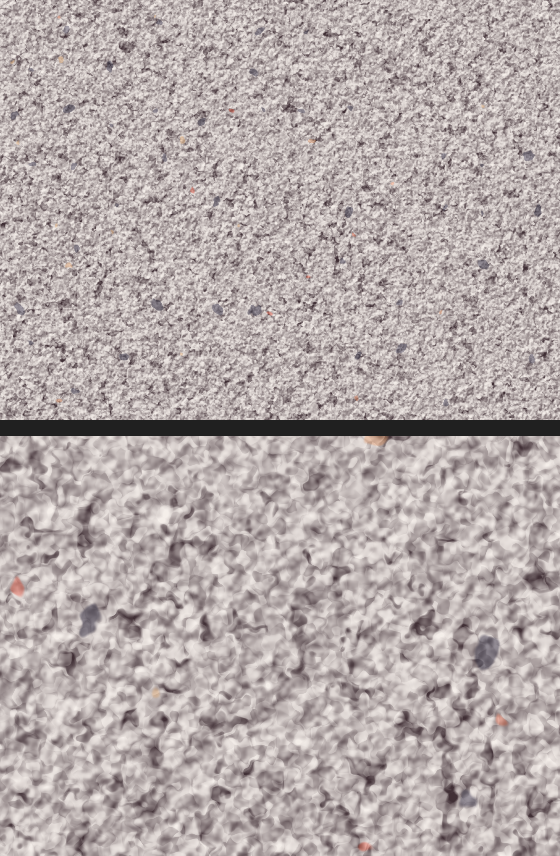
Top: the whole. Bottom: its middle third, enlarged.
Give the GLSL for this texture, as a Shadertoy shader.

```glsl
float hash(vec2 p, float seed) {
    vec3 q = fract(vec3(p.xyx) * 0.1031 + seed * 0.137);
    q += dot(q, q.yzx + 33.33);
    return fract((q.x + q.y) * q.z);
}

float noise(vec2 p, float seed) {
    vec2 cell = floor(p), f = fract(p);
    f = f * f * (3.0 - 2.0 * f);
    float low = mix(hash(cell, seed), hash(cell + vec2(1, 0), seed), f.x);
    float high = mix(hash(cell + vec2(0, 1), seed), hash(cell + vec2(1, 1), seed), f.x);
    return mix(low, high, f.y);
}

// Rough height of the cast surface
float height(vec2 p) {
    return 0.45 * noise(p * 72.0, 1.0) + 0.33 * noise(p * 131.0, 2.0) + 0.22 * noise(p * 223.0, 3.0);
}

// Packed grains: x is the distance to the nearest centre, y a tone blended at the seams
vec2 grains(vec2 p, float seed) {
    vec2 cell = floor(p);
    float nearest = 9.0, toneSum = 0.0, weightSum = 0.0;
    for (int y = -1; y <= 1; y++)
    for (int x = -1; x <= 1; x++) {
        vec2 id = cell + vec2(x, y);
        vec2 centre = id + vec2(hash(id, seed), hash(id, seed + 1.0));
        float d = length(p - centre);
        float weight = exp(-20.0 * d);
        nearest = min(nearest, d);
        toneSum += weight * hash(id, seed + 2.0);
        weightSum += weight;
    }
    return vec2(nearest, toneSum / weightSum);
}

// Sparse angular chips: x is coverage, y a random value for each chip
vec2 chips(vec2 p, float scale, float chance, float minSize, float maxSize, float seed) {
    vec2 warp = vec2(noise(p * 110.0, seed), noise(p * 110.0, seed + 1.0)) - 0.5;
    vec2 g = (p + warp * minSize * 1.6) * scale;
    vec2 id = floor(g);
    vec2 centre = 0.3 + 0.4 * vec2(hash(id, seed + 2.0), hash(id, seed + 3.0));
    vec2 d = (fract(g) - centre) / scale;
    float angle = 6.2832 * hash(id, seed + 4.0);
    float c = cos(angle), s = sin(angle);
    d = mat2(c, -s, s, c) * d * vec2(0.8, 1.25);
    float size = mix(minSize, maxSize, pow(hash(id, seed + 5.0), 2.0));
    float edge = 0.0016;
    float cover = 1.0 - smoothstep(size - edge, size + edge, length(d));
    return vec2(cover * step(hash(id, seed + 6.0), chance), hash(id, seed + 7.0));
}

// Warm grey ramp, slightly more purple in the shadows
vec3 stone(float tone) {
    return vec3(tone, tone - 0.082 + 0.06 * tone, tone - 0.042);
}

void mainImage(out vec4 fragColor, in vec2 fragCoord) {
    vec2 p = fragCoord / iResolution.y + 3.0;

    // Relief lit from the upper left
    vec2 toLight = vec2(-0.0011, 0.0015);
    float slope = height(p - toLight) - height(p + toLight);

    // Coarse grains, crisp small facets, grit and tiny pits
    vec2 wobble = vec2(noise(p * 150.0, 5.0), noise(p * 150.0, 6.0)) - 0.5;
    vec2 grain = grains(p * 80.0 + wobble * 0.8, 10.0);
    vec2 facet = grains(p * 165.0 + wobble, 13.0);
    float grit = noise(p * 260.0, 17.0) - 0.5;
    float pit = smoothstep(0.7, 0.9, noise(p * 84.0 + wobble, 18.0));

    float tone = 0.772 + 0.75 * slope + 0.08 * (grain.y - 0.5);
    tone += 0.2 * (facet.y - 0.5) + 0.17 * grit;
    tone -= 0.15 * smoothstep(0.45, 0.85, grain.x) + 0.24 * pit;

    // Smooth pale pebbles
    vec2 pebble = chips(p, 17.0, 0.3, 0.005, 0.013, 20.0);
    float pebbleTone = mix(0.71, 0.81, pebble.y) + 0.45 * (tone - 0.72);
    tone = mix(tone, pebbleTone, pebble.x * 0.75);
    tone = min(tone, 0.86 + 0.5 * (tone - 0.86));
    vec3 color = stone(clamp(tone, 0.25, 0.96));

    // Slate chips and small rusty or sandy ones
    vec2 slate = chips(p, 9.0, 0.34, 0.005, 0.014, 30.0);
    vec3 slateColor = vec3(0.37, 0.345, 0.39) + 0.5 * (tone - 0.72) + 0.12 * slate.y;
    color = mix(color, slateColor, slate.x * 0.85);

    vec2 rust = chips(p, 10.0, 0.2, 0.0035, 0.007, 40.0);
    vec3 rustColor = mix(vec3(0.80, 0.46, 0.41), vec3(0.82, 0.68, 0.55), smoothstep(0.25, 0.7, rust.y));
    color = mix(color, rustColor + 0.6 * (tone - 0.72), rust.x * 0.75);

    fragColor = vec4(clamp(color, 0.0, 1.0), 1.0);
}
```
